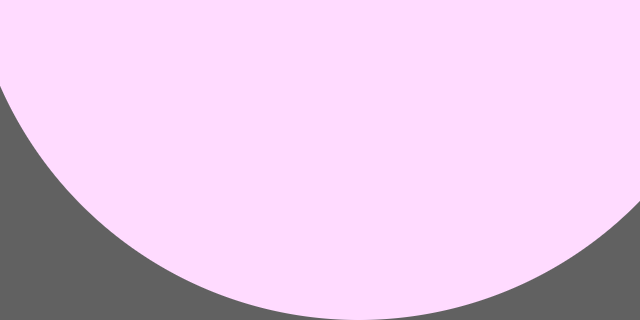
This background is drawn by a Shadertoy shader. Its source:

```glsl
#define DISC_CENTER vec2(1.1208, 1.2240)
#define DISC_RADIUS 1.2240
#define DISC_COLOR vec3(1.00, 0.86, 1.00)
#define BACKDROP_COLOR vec3(0.38, 0.38, 0.38)

// Signed distance to a circle, negative inside
float circleDistance(vec2 point, vec2 center, float radius) {
    return length(point - center) - radius;
}

void mainImage(out vec4 fragColor, in vec2 fragCoord) {
    // Canvas height is one unit
    vec2 point = fragCoord / iResolution.y;
    float pixelSize = 1.0 / iResolution.y;

    // Large disc resting on the lower edge, with a one-pixel soft rim
    float edge = circleDistance(point, DISC_CENTER, DISC_RADIUS);
    float coverage = clamp(0.5 - edge / pixelSize, 0.0, 1.0);

    fragColor = vec4(mix(BACKDROP_COLOR, DISC_COLOR, coverage), 1.0);
}
```
